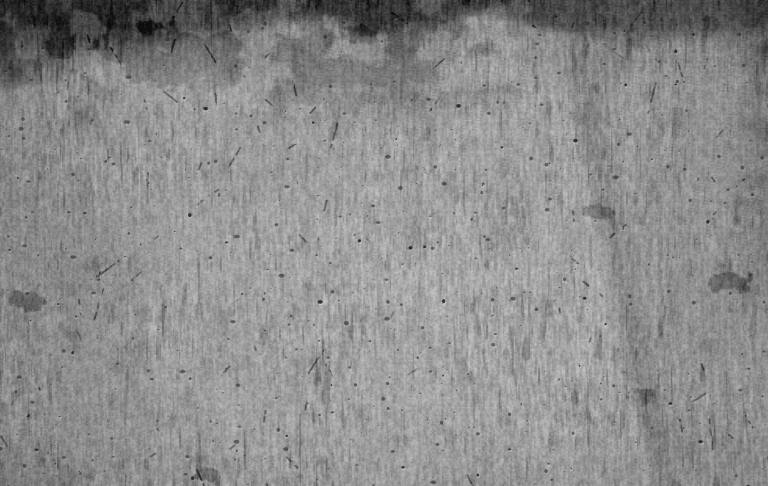
Give the GLSL for this texture, as a Shadertoy shader.

```glsl
float hash(vec2 p) {
    return fract(sin(dot(p, vec2(127.1, 311.7))) * 43758.5453);
}

vec2 hash2(vec2 p) {
    return vec2(hash(p), hash(p + 47.3));
}

float noise(vec2 p) {
    vec2 i = floor(p), f = fract(p);
    f = f * f * (3.0 - 2.0 * f);
    return mix(mix(hash(i), hash(i + vec2(1, 0)), f.x),
               mix(hash(i + vec2(0, 1)), hash(i + vec2(1, 1)), f.x), f.y);
}

float fbm(vec2 p) {
    float sum = 0.0, amp = 0.5;
    for (int i = 0; i < 5; i++) {
        sum += amp * noise(p);
        p = mat2(1.6, 1.2, -1.2, 1.6) * p + 13.7;
        amp *= 0.5;
    }
    return sum;
}

// Small holes: x is the dark core, y the lit lower rim
vec2 pits(vec2 p, float cells, float density) {
    vec2 result = vec2(0), q = p * cells, id = floor(q);
    float soft = 0.0016;
    for (int y = -1; y <= 1; y++)
    for (int x = -1; x <= 1; x++) {
        vec2 cell = id + vec2(x, y);
        if (hash(cell + cells) > density) continue;
        vec2 d = (q - cell - hash2(cell + 3.1)) / cells;
        d.x *= mix(0.6, 1.3, hash(cell + 8.0));
        float r = mix(0.0008, 0.0042, pow(hash(cell + 5.7), 3.0));
        result.x = max(result.x, 1.0 - smoothstep(r - soft, r + soft, length(d)));
        result.y = max(result.y, 1.0 - smoothstep(r - soft, r + soft, length(d + vec2(-0.001, 0.003))));
    }
    return result;
}

// Short broken scuffs, mostly steep
float scuffs(vec2 p, float cells, float density) {
    float mark = 0.0;
    vec2 q = p * cells, id = floor(q);
    for (int y = -1; y <= 1; y++)
    for (int x = -1; x <= 1; x++) {
        vec2 cell = id + vec2(x, y);
        if (hash(cell + 21.0) > density) continue;
        vec2 d = (q - cell - hash2(cell + 11.0)) / cells;
        float angle = 1.57 + 2.0 * (hash(cell + 31.0) - 0.5);
        vec2 dir = vec2(cos(angle), sin(angle));
        float halfLen = mix(0.006, 0.035, pow(hash(cell + 41.0), 2.0));
        d -= dir * clamp(dot(d, dir), -halfLen, halfLen);
        float line = 1.0 - smoothstep(0.0004, 0.0035, length(d));
        mark = max(mark, line * smoothstep(0.3, 0.6, noise(p * 130.0)));
    }
    return mark;
}

// Sparse ragged blots
float blots(vec2 p, float cells, float density) {
    float mark = 0.0;
    vec2 q = p * cells, id = floor(q);
    float ragged = fbm(p * 55.0) - 0.5;
    for (int y = -1; y <= 1; y++)
    for (int x = -1; x <= 1; x++) {
        vec2 cell = id + vec2(x, y);
        if (hash(cell + 61.0) > density) continue;
        vec2 d = (q - cell - hash2(cell + 71.0)) / cells;
        float r = mix(0.012, 0.03, hash(cell + 81.0));
        float edge = length(d * vec2(0.75, 1.4)) / r + 2.2 * ragged;
        mark = max(mark, 1.0 - smoothstep(0.6, 1.05, edge));
    }
    return mark;
}

void mainImage(out vec4 fragColor, in vec2 fragCoord) {
    vec2 p = fragCoord / iResolution.y;
    float aspect = iResolution.x / iResolution.y;
    float u = p.x / aspect;

    // Broad light, brightest right of the middle
    float cloud = fbm(p * 5.0) - 0.48;
    float tone = 0.635 + 0.09 * cloud;
    tone -= 0.085 * smoothstep(0.4, 0.0, u) + 0.04 * smoothstep(0.72, 1.0, u);
    tone -= 0.03 * smoothstep(0.2, 0.0, p.y);

    // Tyre track slanting down the right side, and a dark right edge
    float trackX = 1.17 + 0.21 * (0.85 - p.y) + 0.012 * (noise(p * 30.0) - 0.5);
    float offset = p.x - trackX;
    float track = smoothstep(-0.025, 0.015, offset) * (1.0 - smoothstep(0.015, 0.075, offset));
    tone -= (0.085 * track + 0.025 * smoothstep(0.0, 0.05, offset)) * smoothstep(1.0, 0.75, p.y);
    float edgeStain = smoothstep(0.93, 1.0, u + 0.05 * cloud) * smoothstep(0.3, 0.6, p.y);
    tone -= 0.11 * edgeStain * (0.5 + noise(p * vec2(20, 60)));

    // Grime along the top, deeper at the left
    float depth = 0.035 + 0.09 * smoothstep(0.35, 0.0, u) + 0.025 * smoothstep(0.7, 1.0, u);
    float fromTop = 1.0 - p.y + 0.09 * cloud;
    tone -= 0.2 * (1.0 - smoothstep(depth * 0.6, depth * 1.4 + 0.02, fromTop));
    tone -= 0.09 * (1.0 - smoothstep(0.0, 0.22, fromTop));

    // Mottled stains that thin out downwards
    float region = smoothstep(0.66, 0.92, p.y) * smoothstep(0.95, 0.55, u);
    float mottle = fbm(p * vec2(17, 20) + 5.0) + 0.15 * region;
    tone -= 0.13 * region * smoothstep(0.54, 0.68, mottle);
    tone -= 0.05 * smoothstep(0.58, 0.72, fbm(p * vec2(26, 20) + 40.0));
    tone -= 0.15 * blots(p, 4.5, 0.3);

    // Brushed vertical streaks and sandy grain
    vec2 brushed = p + vec2(0.006 * noise(p * 4.0), 0.0);
    float streak = noise(brushed * vec2(170, 9)) - 0.5;
    float fine = noise(brushed * vec2(290, 55)) - 0.5;
    float patchy = 0.5 + noise(p * 6.0 + 9.0);
    tone += (0.055 * streak + 0.10 * fine) * patchy;
    tone += 0.10 * (noise(p * 310.0) - 0.5) + 0.07 * (noise(p * 150.0 + 7.0) - 0.5);
    float groove = smoothstep(0.74, 0.92, noise(brushed * vec2(150, 22) + 17.0));
    tone -= 0.09 * groove * patchy;

    // Scuffs and pits
    float worn = smoothstep(0.42, 0.6, noise(p * 5.0 + 30.0));
    tone -= 0.2 * scuffs(p, 16.0, 0.4) * (0.25 + worn);
    vec2 large = pits(p, 13.0, 0.5), small = pits(p + 2.0, 36.0, 0.3);
    tone += 0.12 * large.y + 0.05 * small.y;
    tone = mix(tone, 0.14, max(0.9 * large.x, 0.6 * small.x));

    fragColor = vec4(vec3(clamp(tone, 0.05, 0.9)), 1.0);
}
```
